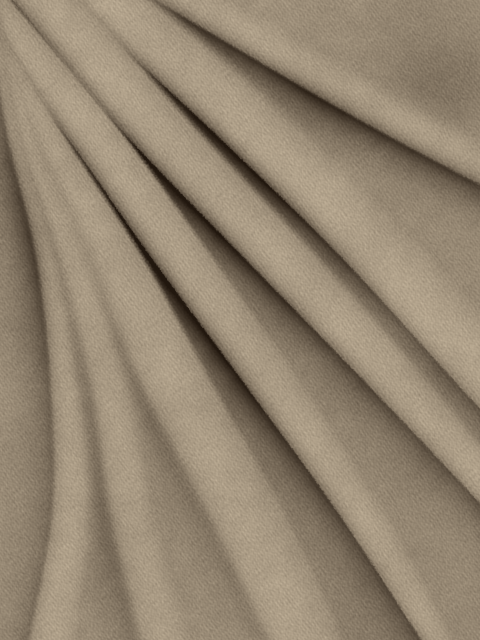
Write a WebGL 2 fragment shader that draws this texture.

```glsl
#version 300 es
precision highp float;
// Draped beige knit: overlapping folds fan out from the upper left.
// Each fold is a band beside a spline crease, painted from right to left;
// a crease shadows the valley on its left. Gradient noise adds fibre and wear.
uniform vec2 u_resolution;
out vec4 outColor;

const vec3 SHADOW = vec3(0.13, 0.09, 0.055);
const vec3 CLOTH = vec3(0.69, 0.63, 0.54);

vec2 hashGradient(vec2 cell) {
  vec3 h = fract(cell.xyx * vec3(0.1031, 0.1030, 0.0973));
  h += dot(h, h.yzx + 33.33);
  return fract((h.xx + h.yz) * h.zy) * 2.0 - 1.0;
}

float gradientNoise(vec2 p) {
  vec2 i = floor(p), f = fract(p);
  vec2 u = f * f * f * (f * (f * 6.0 - 15.0) + 10.0);
  vec2 e = vec2(0.0, 1.0);
  float low = mix(dot(hashGradient(i), f),
                  dot(hashGradient(i + e.yx), f - e.yx), u.x);
  float high = mix(dot(hashGradient(i + e.xy), f - e.xy),
                   dot(hashGradient(i + e.yy), f - e.yy), u.x);
  return mix(low, high, u.y);
}

// Smooth curve x(y) through six evenly spaced knots; returns x and slope.
vec2 spline(float y, vec3 upper, vec3 lower) {
  float k[6] = float[6](upper.x, upper.y, upper.z, lower.x, lower.y, lower.z);
  float s = clamp(y, 0.0, 1.0) * 5.0;
  int i = min(int(s), 4);
  float t = s - float(i);
  float a = k[i], b = k[i + 1];
  float before = i > 0 ? k[i - 1] : 2.0 * a - b;
  float after = i < 4 ? k[i + 2] : 2.0 * b - a;
  float m = 0.5 * (b - before), n = 0.5 * (after - a);
  float c2 = 3.0 * (b - a) - 2.0 * m - n;
  float c3 = 2.0 * (a - b) + m + n;
  return vec2(a + t * (m + t * (c2 + t * c3)),
              5.0 * (m + t * (2.0 * c2 + 3.0 * t * c3)));
}

// Quadratic through values at the top, middle and bottom.
float widthAt(float y, vec3 w) {
  return w.x * (1.0 - y) * (1.0 - 2.0 * y) + 4.0 * w.y * y * (1.0 - y)
       + w.z * y * (2.0 * y - 1.0);
}

// crease: centre, spread, depth. look: valley tone, near and far softness.
float paintFold(float tone, vec2 p, vec3 upper, vec3 lower, vec3 width,
                vec3 crease, vec3 look) {
  vec2 edge = spline(p.y, upper, lower);
  float slant = inversesqrt(1.0 + edge.y * edge.y);
  float d = (p.x - edge.x) * slant;
  float w = max(widthAt(p.y, width) * slant, 0.004);
  float soft = max(look.y, 0.8 / u_resolution.y);
  float z = (p.y - crease.x) / crease.y;
  float depth = crease.z * (0.45 + 0.55 * exp(-z * z));

  // Rounded body: dark under the crease, bright crown, dimmer far side.
  float across = clamp(d / w, 0.0, 1.0);
  float body = 1.02 - 0.2 * across * across * across;
  body -= 0.75 * depth * exp(-max(d, 0.0) / (0.009 + soft));
  float inside = 1.0 - smoothstep(-look.z, look.z, d - w);
  tone = mix(tone, body, inside);

  // Valley on the left, deepest where it meets the crease.
  float valley = look.x - depth * exp(min(d, 0.0) / (0.027 + soft));
  return mix(valley, tone, smoothstep(-soft, soft, d));
}

float drape(vec2 p) {
  // Quiet cloth in the corner with one shallow dent.
  vec2 dent = (p - vec2(0.68, 0.13)) * vec2(9.0, 7.0);
  float tone = 0.88 - 0.2 * exp(-dot(dent, dent));
  // Two broad folds at the upper right.
  tone = paintFold(tone, p, vec3(0.241, 0.583, 0.964), vec3(1.35, 1.74, 2.13),
    vec3(0.13, 0.15, 0.15), vec3(0.14, 0.22, 0.78), vec3(0.85, 0.003, 0.03));
  tone = paintFold(tone, p, vec3(0.111, 0.326, 0.531), vec3(0.714, 0.898, 1.08),
    vec3(0.13, 0.15, 0.117), vec3(0.24, 0.17, 0.95), vec3(0.84, 0.002, 0.012));
  // Three long central folds.
  tone = paintFold(tone, p, vec3(0.02, 0.186, 0.378), vec3(0.573, 0.762, 0.938),
    vec3(0.11, 0.11, 0.026), vec3(0.28, 0.24, 0.95), vec3(0.81, 0.002, 0.007));
  tone = paintFold(tone, p, vec3(-0.059, 0.094, 0.234), vec3(0.382, 0.527, 0.658),
    vec3(0.076, 0.095, 0.052), vec3(0.42, 0.28, 0.92), vec3(0.76, 0.002, 0.005));
  tone = paintFold(tone, p, vec3(-0.052, 0.026, 0.124), vec3(0.215, 0.319, 0.417),
    vec3(0.026, 0.109, 0.12), vec3(0.65, 0.3, 0.34), vec3(0.88, 0.014, 0.006));
  // Soft folds hanging at the left.
  tone = paintFold(tone, p, vec3(-0.03, 0.015, 0.088), vec3(0.137, 0.167, 0.215),
    vec3(0.02, 0.06, 0.09), vec3(0.78, 0.25, 0.38), vec3(0.87, 0.014, 0.02));
  tone = paintFold(tone, p, vec3(-0.02, 0.008, 0.055), vec3(0.078, 0.081, 0.045),
    vec3(0.01, 0.04, 0.08), vec3(0.38, 0.2, 0.66), vec3(0.87, 0.005, 0.015));
  return tone;
}

// Fine ribs crossed by shorter stitches, broken up by noise.
float knit(vec2 p) {
  vec2 q = vec2(0.8 * p.x - 0.6 * p.y, 0.6 * p.x + 0.8 * p.y);
  float wobble = gradientNoise(q * 60.0);
  float ribs = sin(q.x * 1250.0 + wobble * 3.0);
  float stitches = sin(q.y * 1050.0 + wobble * 4.0);
  float grain = gradientNoise(q * vec2(270.0, 190.0));
  return 0.028 * ribs + 0.022 * ribs * stitches + 0.14 * grain;
}

void main() {
  vec2 uv = gl_FragCoord.xy / u_resolution;
  vec2 p = vec2(0.75 * uv.x, 1.0 - uv.y);
  float fuzz = gradientNoise(p * 300.0) * 0.0015;
  float tone = drape(p + vec2(fuzz, -fuzz));
  tone += 0.07 * gradientNoise(p * 9.0) + 0.05 * gradientNoise(p * 40.0);
  tone += knit(p) * smoothstep(-0.1, 0.7, tone);
  outColor = vec4(mix(SHADOW, CLOTH, clamp(tone, 0.0, 1.1)), 1.0);
}
```
